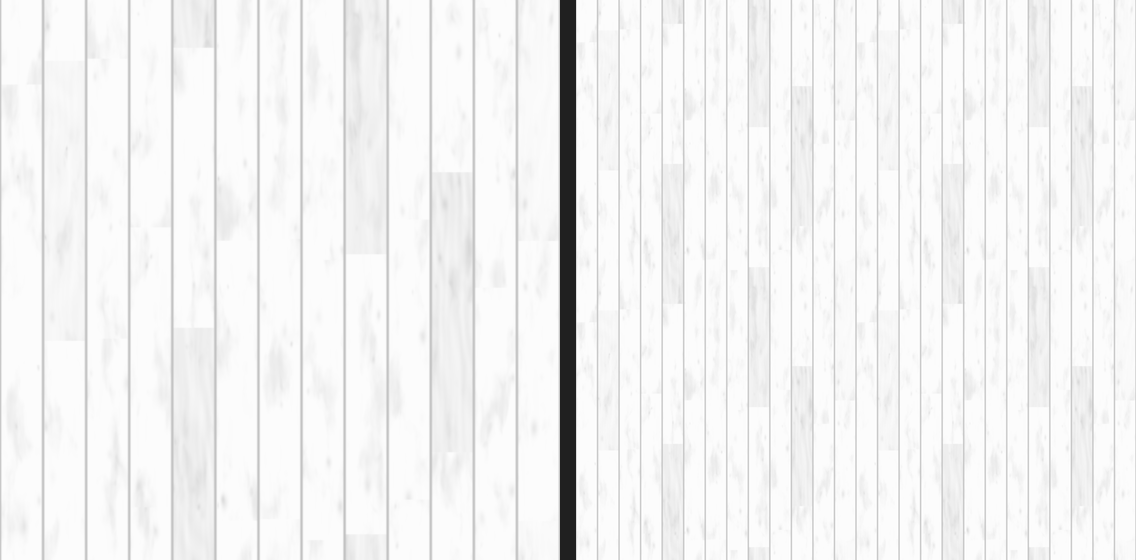
Left: one tile. Right: repeated 2 by 2.
This texture is drawn by a Shadertoy shader. Its source:

```glsl
#define PLANKS 13.0
#define BOARDS 2.0
#define SEAM_HALF_WIDTH 0.0044
#define SEAM_TONE 0.76
#define WOOD_TONE 0.99
#define GREY_BOARD 0.042
#define CLOUD_DEPTH 0.055
#define RING_DEPTH 0.03
#define RING_DENSITY 24.0
#define FLECK_DEPTH 0.04
#define KNOT_DEPTH 0.08
#define KNOTS 5

// Integer hash giving two values in 0..1
vec2 hash2(vec2 cell) {
    uvec2 v = uvec2(ivec2(cell)) * 1664525u + 1013904223u;
    v.x += v.y * 1664525u;
    v.y += v.x * 1664525u;
    v ^= v >> 16u;
    v.x += v.y * 1664525u;
    v.y += v.x * 1664525u;
    v ^= v >> 16u;
    return vec2(v & 65535u) / 65535.0;
}

float cornerSlope(vec2 cell, vec2 offset) {
    return dot(hash2(cell) * 2.0 - 1.0, offset);
}

float gradientNoise(vec2 p) {
    vec2 i = floor(p), f = p - i;
    vec2 w = f * f * f * (f * (f * 6.0 - 15.0) + 10.0);
    vec2 e = vec2(1.0, 0.0);
    float low = mix(cornerSlope(i, f), cornerSlope(i + e, f - e), w.x);
    float high = mix(cornerSlope(i + e.yx, f - e.yx), cornerSlope(i + 1.0, f - 1.0), w.x);
    return mix(low, high, w.y);
}

float fbm(vec2 p) {
    float sum = 0.0, amplitude = 1.0;
    for (int i = 0; i < 4; i++) {
        sum += amplitude * gradientNoise(p);
        p = p * 2.03 + 17.3;
        amplitude *= 0.5;
    }
    return sum;
}

// Small dark knots, stretched along the grain
float knotMarks(vec2 p, float seed, vec2 size) {
    float marks = 0.0;
    for (int i = 0; i < KNOTS; i++) {
        vec2 place = hash2(vec2(seed, float(i) + 40.0));
        vec2 shape = hash2(vec2(seed, float(i) + 80.0));
        vec2 radius = mix(vec2(0.002, 0.004), vec2(0.006, 0.014), shape.x);
        vec2 d = (p - place * size) / radius;
        marks += shape.y * exp(-dot(d, d));
    }
    return marks;
}

// Tone of one board; p is measured from its lower left corner
float boardTone(vec2 p, float column, float index) {
    float seed = column * BOARDS + mod(index, BOARDS);
    vec2 q = p + seed * vec2(1.37, 0.73);
    vec2 bend = vec2(gradientNoise(q * vec2(24.0, 11.0)), gradientNoise(q * vec2(60.0, 30.0) + 9.0));
    q += bend * vec2(0.008, 0.012);

    // Spread the grey boards evenly over the planks
    float grey = smoothstep(0.8, 0.92, fract(seed * 0.618));
    float cloud = fbm(q * vec2(22.0, 7.0));
    float patches = smoothstep(0.0, 0.65, cloud);

    // Fine streaks, curved growth rings and short flecks
    float streak = gradientNoise(q * vec2(120.0, 7.0));
    float rings = 0.5 + 0.5 * sin(RING_DENSITY * gradientNoise(q * vec2(14.0, 3.5) + 5.0));
    float fleck = smoothstep(0.2, 0.6, gradientNoise(q * vec2(70.0, 34.0) + 31.0));
    fleck *= smoothstep(-0.1, 0.35, cloud);

    vec2 size = vec2(1.0 / PLANKS, 1.0 / BOARDS);
    float shade = GREY_BOARD * grey + CLOUD_DEPTH * patches;
    shade += RING_DEPTH * rings * (0.1 + 0.5 * patches + 0.5 * grey);
    shade += 0.03 * streak * (0.2 + patches + grey);
    shade += FLECK_DEPTH * fleck;
    shade += KNOT_DEPTH * knotMarks(p + bend * vec2(0.004, 0.006), seed, size);
    return WOOD_TONE - max(shade, 0.0);
}

void mainImage(out vec4 fragColor, in vec2 fragCoord) {
    vec2 uv = fragCoord / iResolution.xy;
    float pixel = 1.0 / iResolution.y;
    float across = uv.x * PLANKS;
    float column = floor(across);
    float localX = (across - column) / PLANKS;

    // Blend the two boards that meet at the nearest end joint
    float along = uv.y * BOARDS + hash2(vec2(column, 7.0)).x;
    float joint = floor(along + 0.5);
    float fromJoint = (along - joint) / BOARDS;
    float below = boardTone(vec2(localX, fromJoint + 1.0 / BOARDS), column, joint - 1.0);
    float above = boardTone(vec2(localX, fromJoint), column, joint);
    float tone = mix(below, above, smoothstep(-pixel, pixel, fromJoint));

    // Soft grooves between planks
    float seamDistance = abs(fract(across + 0.5) - 0.5) / PLANKS;
    float seam = 1.0 - smoothstep(0.0, SEAM_HALF_WIDTH, seamDistance);
    tone = mix(tone, SEAM_TONE, seam);

    fragColor = vec4(vec3(tone), 1.0);
}
```
